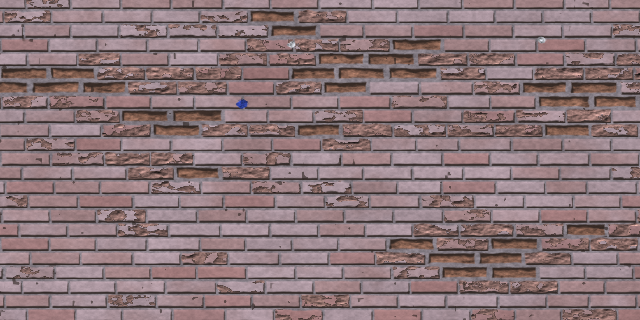
A Shadertoy shader for this texture:

```glsl
const vec2 GRID = vec2(13.1, 22.5);          // bricks across, courses down
const vec2 PHASE = vec2(0.45, 0.353);        // shift of the bond
const float BRICK_LENGTH = 3.43;             // in course heights
const vec2 FACE_HALF = vec2(1.62, 0.375);
const vec2 SHADOW_SHIFT = vec2(0.06, -0.15);
const float HOLLOW_LEVEL = 0.5;
const float CHIP_LEVEL = 0.13;

const vec3 PINK = vec3(0.63, 0.51, 0.52);
const vec3 LILAC = vec3(0.66, 0.58, 0.615);
const vec3 RED_CLAY = vec3(0.61, 0.45, 0.45);
const vec3 BROKEN_CLAY = vec3(0.54, 0.42, 0.40);
const vec3 HOLLOW_CLAY = vec3(0.51, 0.37, 0.31);
const vec3 MORTAR = vec3(0.51, 0.48, 0.51);
const vec3 SHADOW = vec3(0.17, 0.135, 0.12);

// Damaged zones: centre and radii, in canvas fractions
const int ZONES = 10;
const vec4 ZONE[ZONES] = vec4[ZONES](
    vec4(0.13, 0.74, 0.25, 0.09), vec4(0.57, 0.79, 0.22, 0.10),
    vec4(0.94, 0.71, 0.15, 0.12), vec4(0.25, 0.63, 0.12, 0.07),
    vec4(0.75, 0.19, 0.18, 0.13), vec4(0.92, 0.27, 0.13, 0.06),
    vec4(0.29, 0.48, 0.15, 0.05), vec4(0.85, 0.60, 0.16, 0.04),
    vec4(0.53, 0.58, 0.13, 0.06), vec4(0.45, 0.91, 0.11, 0.07));

// Paper scraps: position, size in course heights, blueness
const int SCRAPS = 3;
const vec4 SCRAP[SCRAPS] = vec4[SCRAPS](
    vec4(0.378, 0.674, 0.34, 1.0), vec4(0.456, 0.860, 0.25, 0.0),
    vec4(0.847, 0.875, 0.24, 0.0));

float hash(vec2 p) {
    vec3 q = fract(vec3(p.xyx) * 0.1031);
    q += dot(q, q.yzx + 33.33);
    return fract((q.x + q.y) * q.z);
}

float noise(vec2 p) {
    vec2 i = floor(p), f = fract(p);
    f = f * f * (3.0 - 2.0 * f);
    return mix(mix(hash(i), hash(i + vec2(1, 0)), f.x),
               mix(hash(i + vec2(0, 1)), hash(i + vec2(1, 1)), f.x), f.y);
}

float fbm(vec2 p) {
    float sum = 0.0, amp = 0.53;
    for (int i = 0; i < 4; i++) {
        sum += amp * noise(p);
        p = p * 2.03 + 17.1;
        amp *= 0.5;
    }
    return sum;
}

float boxDistance(vec2 p, vec2 halfSize) {
    vec2 d = abs(p) - halfSize;
    return length(max(d, 0.0)) + min(max(d.x, d.y), 0.0);
}

float zoneDamage(vec2 uv) {
    float damage = -0.1;
    for (int i = 0; i < ZONES; i++)
        damage = max(damage, 1.0 - length((uv - ZONE[i].xy) / ZONE[i].zw));
    return damage;
}

void mainImage(out vec4 fragColor, in vec2 fragCoord) {
    vec2 uv = fragCoord / iResolution.xy;
    float aa = GRID.y / iResolution.y;
    vec2 wall = uv * vec2(GRID.x * BRICK_LENGTH, GRID.y);

    // Running bond with uneven brick lengths
    float course = (1.0 - uv.y) * GRID.y + PHASE.y;
    float row = floor(course);
    float offset = PHASE.x + 0.5 * mod(row, 2.0) + 0.2 * (hash(vec2(row, 4.0)) - 0.5);
    float along = uv.x * GRID.x + offset;
    along += 0.25 * (noise(vec2(along * 0.6, row * 7.3)) - 0.5);
    float column = floor(along);
    vec2 id = vec2(column, row) + 20.0;
    vec2 q = vec2((fract(along) - 0.5) * BRICK_LENGTH, 0.5 - fract(course));

    // Wear of this brick
    vec2 centre = vec2((column + 0.5 - offset) / GRID.x,
                       1.0 - (row + 0.5 - PHASE.y) / GRID.y);
    float wear = zoneDamage(centre) + 0.6 * (hash(id + 9.7) - 0.5);
    float hollow = step(HOLLOW_LEVEL, wear);
    float chipped = step(CHIP_LEVEL, wear);

    // Surface relief
    vec2 rough = wall * vec2(1.3, 2.6) + id * 3.7;
    float field = fbm(rough);
    float relief = field - fbm(rough + vec2(-0.1, 0.3));
    float grain = fbm(wall * vec2(4.0, 6.0)) - 0.5;
    float stain = fbm(wall * 0.35) - 0.5;

    // Mortar and the shade below each brick
    float wobble = (field - 0.5) * mix(0.07, 0.28, chipped);
    float faceDist = boxDistance(q, FACE_HALF - 0.04) - 0.04 + wobble;
    float shadeDist = boxDistance(q - SHADOW_SHIFT, FACE_HALF) + 0.5 * wobble;
    vec3 color = MORTAR * (1.0 + 0.45 * grain + 0.2 * stain);
    float shade = 1.0 - smoothstep(-aa, aa, shadeDist);
    color = mix(color, SHADOW, 0.9 * shade * (1.0 - hollow));

    // Intact face
    float tone = hash(id);
    vec3 face = mix(PINK, LILAC, smoothstep(0.1, 0.8, tone + stain));
    face = mix(face, RED_CLAY, 0.75 * step(0.8, hash(id + 31.0)));
    face *= 1.0 + 0.22 * grain + 0.15 * stain + 0.08 * (hash(id + 5.0) - 0.5);
    face *= 1.0 + 0.06 * smoothstep(0.15, 0.35, q.y);

    // Broken face bounded by a dark crack
    float limit = chipped * (0.4 + 0.8 * (wear - CHIP_LEVEL));
    float chip = chipped * (1.0 - smoothstep(limit - 0.02, limit + 0.02, field));
    float crack = chipped * (1.0 - smoothstep(0.0, 0.025 + 0.1 * aa, abs(field - limit)));
    vec3 broken = BROKEN_CLAY * (1.0 + 2.2 * relief + 0.4 * grain);
    face = mix(face, broken, chip);
    face = mix(face, SHADOW, 0.6 * crack);
    float cover = 1.0 - smoothstep(-aa, aa, faceDist);
    color = mix(color, face, cover * (1.0 - hollow));

    // Hollow left by a lost face, shaded by its upper lip
    float pit = 1.0 - smoothstep(-aa, aa, boxDistance(q, FACE_HALF - vec2(0.1, 0.03)) + 0.6 * wobble);
    float lip = smoothstep(0.02, 0.24, q.y + 0.5 * (field - 0.5));
    lip = max(lip, 1.0 - smoothstep(0.05, 0.2, q.x + FACE_HALF.x - 0.1));
    vec3 inside = HOLLOW_CLAY * (1.0 + 1.2 * relief + 0.5 * grain);
    inside = mix(inside, SHADOW, 0.88 * lip);
    color = mix(color, inside, pit * hollow);

    // Small pits and scraps
    float speck = smoothstep(0.83, 0.93, noise(wall * 3.1)) * step(0.75, noise(wall * 0.8 + 40.0));
    color = mix(color, SHADOW, 0.6 * speck);
    for (int i = 0; i < SCRAPS; i++) {
        vec2 d = (uv - SCRAP[i].xy) * vec2(GRID.x * BRICK_LENGTH, GRID.y);
        float edge = length(d * vec2(0.9, 1.2)) - SCRAP[i].z + 0.3 * grain;
        vec3 paper = mix(vec3(0.78, 0.79, 0.82), vec3(0.2, 0.28, 0.68), SCRAP[i].w);
        color = mix(color, paper * (1.0 + 1.5 * grain), 1.0 - smoothstep(-aa, aa, edge));
    }
    fragColor = vec4(clamp(color, 0.0, 1.0), 1.0);
}
```
